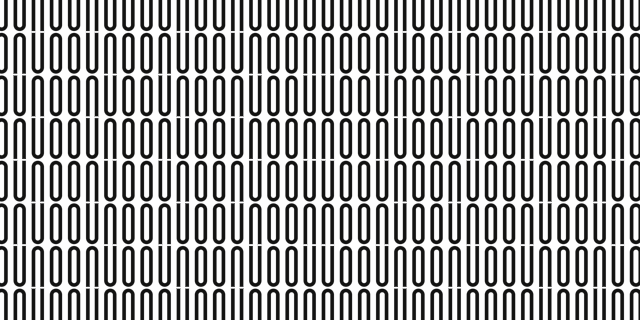
A Shadertoy shader for this pattern:

```glsl
// Rows of upright outlined capsules, some joined in pairs into long loops cut by a thin gap.
// Each cell is a capsule distance field; column and row parity, mirrored about the
// centre, decide which cells open towards the neighbour above or below.

// Distance to a capsule outline in a cell of height 1; an open one keeps its legs straight below.
float linkDistance(vec2 p, bool openBelow) {
    float halfHeight = 0.478, radius = 0.102, halfStroke = 0.0425;
    float straight = halfHeight - radius - halfStroke;
    vec2 q = vec2(p.x, p.y - clamp(p.y, openBelow ? -1.0 : -straight, straight));
    float outline = abs(length(q) - radius) - halfStroke;
    return max(outline, abs(p.y) - halfHeight);
}

void mainImage(out vec4 fragColor, in vec2 fragCoord) {
    // One unit is the height of a row; the canvas is 7.507 rows tall
    float pixel = 7.507 / iResolution.y;
    vec2 p = (fragCoord - 0.5 * iResolution.xy) * pixel + vec2(0.029, -0.004);

    // Cell index and position inside the cell
    float pitch = 0.4252;
    vec2 cell = floor(p / vec2(pitch, 1.0));
    vec2 local = p - (cell + 0.5) * vec2(pitch, 1.0);

    // Mirrored columns: two closed, two long, with the long ones shifting a row per group
    float column = abs(cell.x + 0.5) - 0.5;
    float place = mod(column, 4.0);
    bool isLong = place < 0.5 || place > 2.5;
    float parity = mod(cell.y + floor((column + 0.5) / 4.0), 2.0);

    // Alternate rows open upwards instead of downwards
    if (parity > 0.5) local.y = -local.y;
    float d = linkDistance(local, isLong);

    float ink = 1.0 - smoothstep(-0.75, 0.75, d / pixel);
    fragColor = vec4(mix(vec3(0.995), vec3(0.07, 0.07, 0.068), ink), 1.0);
}
```
